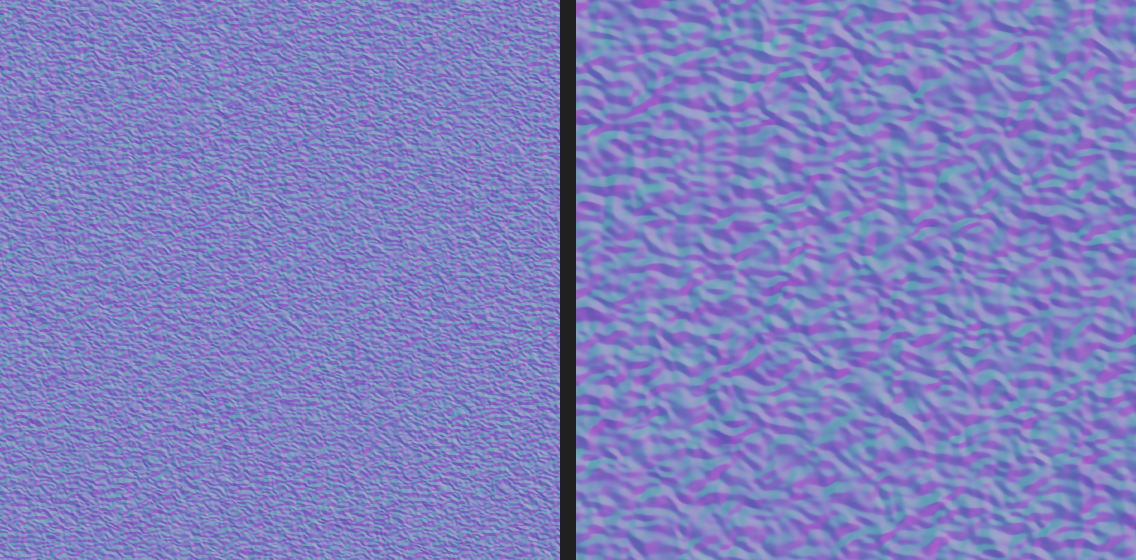
Left: the whole. Right: its middle third, enlarged.
Give the GLSL for this texture map, as a three.js fragment shader.

```glsl
// Normal map of a fine, wavy leather grain with short ripples running mostly sideways
varying vec2 vUv;

vec2 hash2(vec2 p) {
  p = vec2(dot(p, vec2(127.1, 311.7)), dot(p, vec2(269.5, 183.3)));
  return fract(sin(p) * 43758.5453) * 2.0 - 1.0;
}

float gradientNoise(vec2 p) {
  vec2 i = floor(p);
  vec2 f = p - i;
  vec2 u = f * f * f * (f * (f * 6.0 - 15.0) + 10.0);
  float a = dot(hash2(i), f);
  float b = dot(hash2(i + vec2(1.0, 0.0)), f - vec2(1.0, 0.0));
  float c = dot(hash2(i + vec2(0.0, 1.0)), f - vec2(0.0, 1.0));
  float d = dot(hash2(i + 1.0), f - 1.0);
  return mix(mix(a, b, u.x), mix(c, d, u.x), u.y);
}

// Relief: fine ripples over broader swells, bent by a slow warp
float height(vec2 p) {
  p.y += 0.1 * p.x;
  p += 0.006 * vec2(gradientNoise(p * 50.0), gradientNoise(p * 46.0 + 17.0));
  float ripples = gradientNoise(p * vec2(116.0, 158.0));
  float swells = gradientNoise(p * vec2(58.0, 88.0) + 31.7);
  return ripples + 1.1 * swells;
}

void main() {
  // Slopes by central differences
  vec2 e = vec2(0.001, 0.0);
  vec2 slope = vec2(height(vUv - e.xy) - height(vUv + e.xy),
                    height(vUv - e.yx) - height(vUv + e.yx));

  // Patches of stronger and weaker relief
  slope *= 1.0 + 0.3 * gradientNoise(vUv * 9.0 + 5.3);

  // Soft limit, so that flanks level out into even shades
  vec2 tilt = slope * vec2(0.64, 0.86);
  tilt /= sqrt(1.0 + vec2(40.0, 42.0) * tilt * tilt);

  // Lit flanks are broad and mild, shaded ones narrow and steep
  tilt.y = 0.012 + tilt.y * (tilt.y > 0.0 ? 0.82 : 1.0);

  // Slow drift of the surface at two scales
  tilt += vec2(0.06, 0.09) * vec2(gradientNoise(vUv * vec2(46.0, 58.0) + 3.1),
                                  gradientNoise(vUv * vec2(42.0, 60.0) + 8.7));
  tilt += 0.04 * vec2(gradientNoise(vUv * 21.0 + 1.9), gradientNoise(vUv * 19.0 + 6.4));

  // Flat spots turn bluer
  float flatness = exp(-90.0 * dot(tilt, tilt));
  float blue = 0.745 + 0.33 * tilt.x + 0.03 * tilt.y + 0.03 * flatness;
  gl_FragColor = vec4(0.503 + tilt.x, 0.502 + tilt.y, blue, 1.0);
}
```
